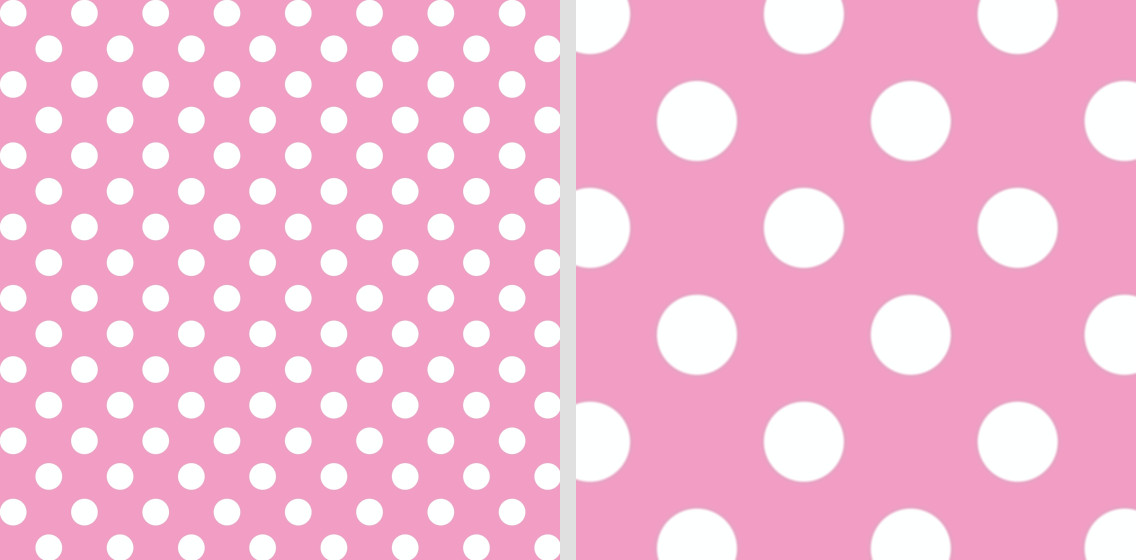
Left: the whole. Right: its middle third, enlarged.
A WebGL 1 fragment shader for this pattern:

```glsl
precision highp float;

uniform vec2 u_resolution;

// Distance to the nearest dot centre on a diagonal square lattice
float dotDistance(vec2 p) {
  vec2 grid = (p - 0.0235) / 0.06364;
  vec2 diagonal = 0.5 * vec2(grid.x + grid.y, grid.x - grid.y);
  vec2 cell = fract(diagonal + 0.5) - 0.5;
  return length(cell) * 0.06364 * sqrt(2.0);
}

void main() {
  // Canvas units measured from the top left corner
  vec2 p = vec2(gl_FragCoord.x, u_resolution.y - gl_FragCoord.y) / u_resolution.y;
  float edge = dotDistance(p) - 0.0238;
  float soft = max(0.0012, 0.75 / u_resolution.y);

  // Pink ground with a faint duller rim around each dot
  vec3 color = vec3(0.95, 0.62, 0.77);
  float rim = 1.0 - smoothstep(0.001, 0.0028, edge);
  color = mix(color, vec3(0.91, 0.63, 0.76), rim);

  // White dots
  float disc = 1.0 - smoothstep(-soft, soft, edge);
  color = mix(color, vec3(0.995, 1.0, 1.0), disc);

  gl_FragColor = vec4(color, 1.0);
}
```
